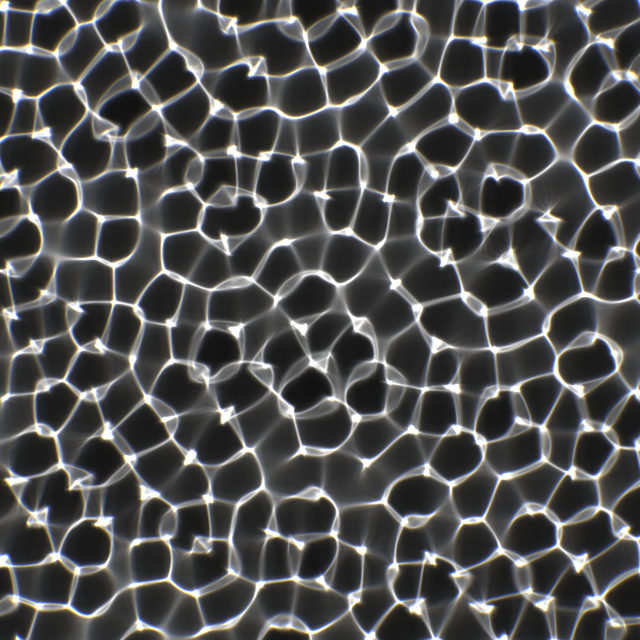
Give the GLSL for this texture, as a Shadertoy shader.

```glsl
#define SCALE 15.0                // mean wavelengths along the canvas height
#define BEND 0.57                 // focusing strength of each wave
#define RAYS 11                   // rays searched per axis
#define RAY_STEP 0.125            // spacing of rays, in wavelengths
#define REACH 0.52                // farthest a ray spreads its light
#define BLUR 0.017                // softness of the light, in wavelengths
#define EXPOSURE 0.37
#define CONTRAST 0.62
#define DISPERSION vec3(-0.0015, 0.0, 0.0038)

// Twelve waves are kept side by side in one 3x4 matrix
float total(mat3x4 a, mat3x4 b) {
    return dot(a[0], b[0]) + dot(a[1], b[1]) + dot(a[2], b[2]);
}

// Advance the phase of all waves by a fixed angle
void advance(inout mat3x4 c, inout mat3x4 s, mat3x4 stepC, mat3x4 stepS) {
    mat3x4 oldC = c;
    c = matrixCompMult(c, stepC) - matrixCompMult(s, stepS);
    s = matrixCompMult(s, stepC) + matrixCompMult(oldC, stepS);
}

void mainImage(out vec4 fragColor, in vec2 fragCoord) {
    vec2 p = SCALE * fragCoord / iResolution.y;
    vec2 fromCenter = p - 0.5 * SCALE * iResolution.xy / iResolution.y;
    vec2 first = (floor(p / RAY_STEP) - float(RAYS / 2)) * RAY_STEP;

    // Random waves: push of the rays, focusing, and phase steps
    mat3x4 pushX, pushY, bendXX, bendXY, bendYY;
    mat3x4 rowC, rowS, rightC, rightS, upC, upS;
    for (int g = 0; g < 3; g++) {
        vec4 id = vec4(0, 1, 2, 3) + 4.0 * float(g);
        vec4 angle = id * 2.39996 + 0.4;
        vec4 dirX = cos(angle), dirY = sin(angle);
        vec4 k = 6.2832 * (0.65 + 0.7 * fract(id * 0.7549 + 0.2));
        vec4 phase = k * (dirX * first.x + dirY * first.y) + id * id * 1.7;
        vec4 right = k * dirX * RAY_STEP, up = k * dirY * RAY_STEP;
        pushX[g] = BEND * dirX / k;
        pushY[g] = BEND * dirY / k;
        bendXX[g] = BEND * dirX * dirX;
        bendXY[g] = BEND * dirX * dirY;
        bendYY[g] = BEND * dirY * dirY;
        rowC[g] = cos(phase);
        rowS[g] = sin(phase);
        rightC[g] = cos(right);
        rightS[g] = sin(right);
        upC[g] = cos(up);
        upS[g] = sin(up);
    }

    // Each ray spreads its light as a stretched Gaussian on the floor
    vec3 light = vec3(0.0);
    float rayArea = 0.36 * RAY_STEP * RAY_STEP;
    for (int j = 0; j < RAYS; j++) {
        mat3x4 c = rowC, s = rowS;
        for (int i = 0; i < RAYS; i++) {
            vec2 start = first + vec2(i, j) * RAY_STEP;
            vec2 offset = p - start - vec2(total(pushX, s), total(pushY, s));
            if (dot(offset, offset) < REACH * REACH) {
                float xx = 1.0 + total(bendXX, c);
                float xy = total(bendXY, c);
                float yy = 1.0 + total(bendYY, c);
                vec2 spread = rayArea * vec2(xx * xx + xy * xy, xy * xy + yy * yy) + BLUR * BLUR;
                float skew = rayArea * xy * (xx + yy);
                float det = spread.x * spread.y - skew * skew;

                // Red, green and blue drift apart towards the rim
                vec3 dx = offset.x + fromCenter.x * DISPERSION;
                vec3 dy = offset.y + fromCenter.y * DISPERSION;
                vec3 dist2 = (spread.y * dx * dx - 2.0 * skew * dx * dy + spread.x * dy * dy) / det;
                if (dist2.g < 40.0)
                    light += exp(-0.5 * dist2) * inversesqrt(det);
            }
            advance(c, s, rightC, rightS);
        }
        advance(rowC, rowS, upC, upS);
    }
    light *= RAY_STEP * RAY_STEP / 6.2832;

    // Film-like tone curve
    vec3 color = EXPOSURE * pow(max(light, 0.0001), vec3(CONTRAST));
    fragColor = vec4(min(color, 1.0), 1.0);
}
```
